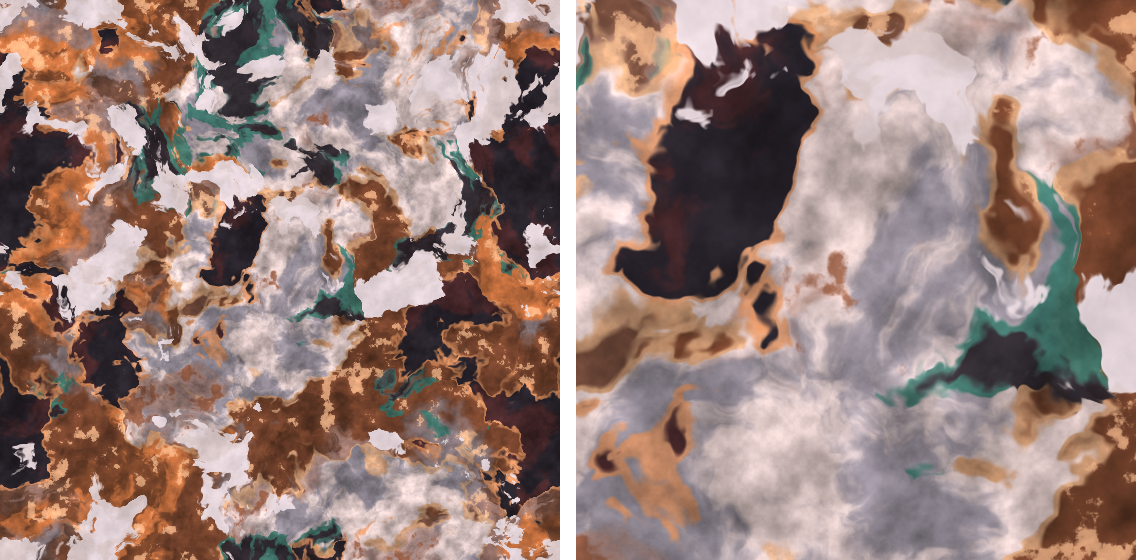
Left, the full canvas; right, a detail of the centre.
Write a three.js fragment shader that draws this texture.

```glsl
varying vec2 vUv;

// Palette
const vec3 WHITE  = vec3(0.89, 0.83, 0.85);
const vec3 PLASTER = vec3(0.82, 0.74, 0.73);
const vec3 CREAM  = vec3(0.83, 0.64, 0.49);
const vec3 MAUVE  = vec3(0.62, 0.47, 0.43);
const vec3 GREY   = vec3(0.53, 0.50, 0.54);
const vec3 ORANGE = vec3(0.77, 0.44, 0.25);
const vec3 BROWN  = vec3(0.47, 0.27, 0.18);
const vec3 TEAL   = vec3(0.22, 0.43, 0.39);
const vec3 MAROON = vec3(0.27, 0.15, 0.16);
const vec3 SOOT   = vec3(0.15, 0.13, 0.16);

// Feature sizes, as whole repeats across the tile
const float WARP_REPEATS = 5.0;
const float GROUND_REPEATS = 3.0;
const float PATCH_REPEATS = 4.0;
const float STAIN_REPEATS = 7.0;
const float FLAKE_REPEATS = 10.0;
const float MOTTLE_REPEATS = 15.0;
const float GRAIN_REPEATS = 36.0;

// Coverage thresholds, higher means rarer
const float PLASTER_LEVEL = 0.555;
const float TEAL_LEVEL = 0.655;
const float MAROON_LEVEL = 0.645;
const float FLAKE_LEVEL = 0.592;

const float WARP_AMOUNT = 0.16;
const float EDGE_SOFTNESS = 0.009;
const float GRAIN_CONTRAST = 0.85;
const float RELIEF = 2.2;
const vec2 LIGHT_OFFSET = vec2(-0.004, 0.005);
const float OCTAVE_GAIN = 0.56;
const int OCTAVES = 6;

float hash(vec2 cell, float seed) {
  vec3 h = fract(vec3(cell.xyx + seed * 19.7) * 0.1031);
  h += dot(h, h.yzx + 33.33);
  return fract((h.x + h.y) * h.z);
}

// Value noise that wraps after a whole number of cells
float wrapNoise(vec2 p, float period, float seed) {
  vec2 cell = floor(p);
  vec2 f = p - cell;
  vec2 w = f * f * f * (f * (f * 6.0 - 15.0) + 10.0);
  vec2 a = mod(cell, period);
  vec2 b = mod(cell + 1.0, period);
  float low = mix(hash(a, seed), hash(vec2(b.x, a.y), seed), w.x);
  float high = mix(hash(vec2(a.x, b.y), seed), hash(b, seed), w.x);
  return mix(low, high, w.y);
}

float fbm(vec2 uv, float repeats, float seed) {
  float sum = 0.0;
  float total = 0.0;
  float weight = 1.0;
  for (int i = 0; i < OCTAVES; i++) {
    sum += weight * wrapNoise(uv * repeats, repeats, seed + float(i));
    total += weight;
    weight *= OCTAVE_GAIN;
    repeats *= 2.0;
  }
  return sum / total;
}

float cover(float field, float level, float softness) {
  return smoothstep(level - softness, level + softness, field);
}

void main() {
  vec2 warp = vec2(fbm(vUv, WARP_REPEATS, 1.0), fbm(vUv, WARP_REPEATS, 11.0)) - 0.5;
  vec2 p = vUv + WARP_AMOUNT * warp;
  float mottle = fbm(p, MOTTLE_REPEATS, 21.0);
  float grain = fbm(vUv, GRAIN_REPEATS, 31.0);
  float region = fbm(p, GROUND_REPEATS, 41.0);

  // Rusted ground: brown, mauve, grey bloom and orange oxide
  vec3 color = mix(BROWN, MAUVE, cover(region + 0.35 * (mottle - 0.5), 0.485, 0.05));
  color = mix(color, GREY, 0.8 * cover(fbm(p, WARP_REPEATS, 51.0), 0.60, 0.06));
  color = mix(color, ORANGE, cover(fbm(p, PATCH_REPEATS, 61.0), 0.565, 0.035));
  color = mix(color, BROWN * 0.75, 0.7 * cover(mottle, 0.60, 0.05));
  color = mix(color, CREAM, 0.7 * cover(grain, 0.67, 0.03));

  // Mottled plaster with a cream rim and a lit edge
  float plaster = fbm(p, PATCH_REPEATS, 71.0);
  float slope = plaster - fbm(p + LIGHT_OFFSET, PATCH_REPEATS, 71.0);
  vec3 coat = mix(GREY, PLASTER, cover(mottle, 0.46, 0.09));
  float veins = fbm(p, STAIN_REPEATS, 81.0);
  coat = mix(coat, MAUVE, 0.75 * cover(veins, 0.56, 0.05));
  coat = mix(coat, BROWN, 0.8 * cover(veins + 0.5 * (grain - 0.5), 0.66, 0.04));
  color = mix(color, CREAM, 0.8 * cover(plaster, PLASTER_LEVEL - 0.022, EDGE_SOFTNESS));
  color = mix(color, coat, cover(plaster, PLASTER_LEVEL, EDGE_SOFTNESS));

  // Verdigris gathers along the plaster edges, sooty at its core
  float rim = exp(-24.0 * abs(plaster - PLASTER_LEVEL));
  float verdigris = fbm(p, STAIN_REPEATS, 91.0) + 0.08 * rim;
  vec3 patina = mix(TEAL, GREY, 0.6 * cover(mottle, 0.55, 0.06));
  patina = mix(patina, SOOT, cover(verdigris + 0.4 * (mottle - 0.5), TEAL_LEVEL + 0.045, 0.03));
  color = mix(color, patina, 0.92 * cover(verdigris, TEAL_LEVEL, 0.014));

  // Dark maroon scabs with an oxide halo
  float scab = fbm(p, WARP_REPEATS, 101.0);
  vec3 crust = mix(MAROON, SOOT, cover(mottle, 0.48, 0.08));
  color = mix(color, mix(ORANGE, CREAM, 0.4), 0.8 * cover(scab, MAROON_LEVEL - 0.026, 0.012));
  color = mix(color, crust, cover(scab, MAROON_LEVEL, EDGE_SOFTNESS));

  // Crisp white paint flakes clustered by region
  float flake = mix(fbm(p, FLAKE_REPEATS, 111.0), fbm(p, GROUND_REPEATS, 121.0), 0.42);
  vec3 paint = mix(WHITE, PLASTER, 0.6 * cover(mottle, 0.56, 0.06));
  float paintMask = cover(flake, FLAKE_LEVEL, EDGE_SOFTNESS);
  color = mix(color, paint, paintMask);

  // Surface relief and grain, calmer on the paint
  float calm = 1.0 - 0.75 * paintMask;
  color *= 1.0 + calm * (RELIEF * slope + GRAIN_CONTRAST * (grain - 0.5));
  gl_FragColor = vec4(clamp(color, 0.0, 1.0), 1.0);
}
```
